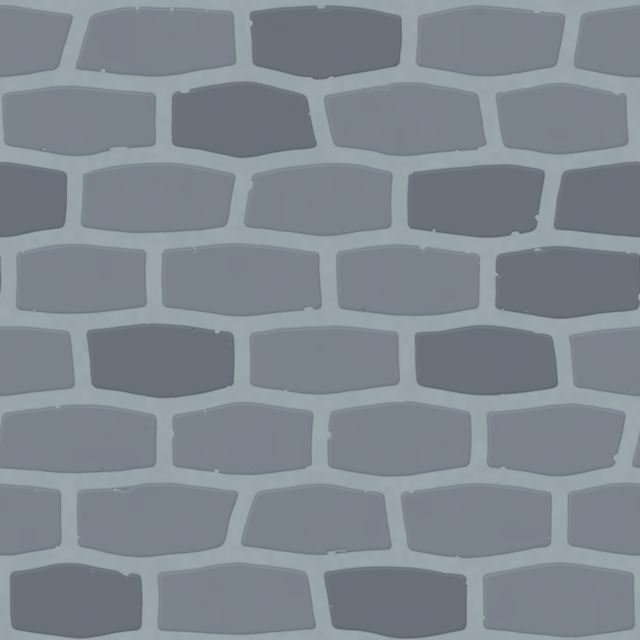
Reproduce this texture procedurally as a Shadertoy shader.

```glsl
#define GRID ivec2(4, 8)
#define JOINT 0.0128
#define ROUNDING 0.009
#define ZIGZAG 0.07
#define SHIFT 0.15
#define LEAN 0.13
#define BEVEL 0.0060
#define WOBBLE 0.0045
#define DARK_COUNT 9
#define STONE vec3(0.48, 0.51, 0.55)
#define DARK_STONE vec3(0.415, 0.44, 0.48)
#define MORTAR vec3(0.60, 0.645, 0.672)

// Integer hash giving three values in 0..1
vec3 hash(ivec2 cell, int seed) {
    uvec3 v = uvec3(ivec3(cell, seed)) * 1664525u + 1013904223u;
    for (int i = 0; i < 2; i++) {
        v.x += v.y * v.z;
        v.y += v.z * v.x;
        v.z += v.x * v.y;
        v ^= v >> 16u;
    }
    return vec3(v & 0xffffu) / 65535.0;
}

ivec2 wrap(ivec2 cell, ivec2 period) {
    return (cell % period + period) % period;
}

// Tiling value noise
vec3 noise(vec2 p, int frequency, int seed) {
    p *= float(frequency);
    ivec2 cell = ivec2(floor(p)), period = ivec2(frequency);
    vec2 f = fract(p);
    f = f * f * (3.0 - 2.0 * f);
    vec3 top = mix(hash(wrap(cell, period), seed),
                   hash(wrap(cell + ivec2(1, 0), period), seed), f.x);
    vec3 bottom = mix(hash(wrap(cell + ivec2(0, 1), period), seed),
                      hash(wrap(cell + ivec2(1, 1), period), seed), f.x);
    return mix(top, bottom, f.y) - 0.5;
}

float smoothMax(float a, float b, float k) {
    float h = max(k - abs(a - b), 0.0) / k;
    return max(a, b) + 0.25 * h * h * k;
}

// Upper (end = 0) or lower (end = 1) tip of an upright joint
vec2 jointTip(ivec2 id, int end) {
    ivec2 cell = wrap(id, GRID);
    vec3 r = 2.0 * hash(cell, 11) - 1.0;
    float side = float(end) - 0.5;
    float x = float(id.x) + 0.5 * float(1 - (id.y & 1));
    x += 0.5 * SHIFT * r.x + side * LEAN * r.y * r.y * r.y;
    float y = float(id.y + end) - 2.0 * side * ZIGZAG;
    y += 0.07 * (hash(cell, 12 + end).x - 0.5);
    return vec2(x, y) / vec2(GRID);
}

// Signed distance to a six-sided stone between its joints
float stoneDistance(vec2 p, ivec2 id) {
    int apex = id.x + 1 - (id.y & 1);
    ivec2 next = id + ivec2(1, 0);
    vec2 corner[6] = vec2[6](
        jointTip(id, 0), jointTip(ivec2(apex, id.y - 1), 1), jointTip(next, 0),
        jointTip(next, 1), jointTip(ivec2(apex, id.y + 1), 0), jointTip(id, 1));
    float d = -1.0;
    for (int i = 0; i < 6; i++) {
        vec2 edge = corner[(i + 1) % 6] - corner[i];
        vec2 outward = normalize(vec2(edge.y, -edge.x));
        d = smoothMax(d, dot(p - corner[i], outward) + JOINT, ROUNDING);
    }
    return d;
}

// Shuffled ranks spread a fixed number of dark stones
bool isDark(ivec2 id) {
    ivec2 cell = wrap(id, GRID);
    int n = cell.y * GRID.x + cell.x;
    return (n * (6 * n + 5) + 22) % (GRID.x * GRID.y) < DARK_COUNT;
}

void mainImage(out vec4 fragColor, in vec2 fragCoord) {
    vec2 uv = fragCoord / iResolution.xy;
    vec2 p = vec2(uv.x, 1.0 - uv.y);
    float pixel = 1.0 / iResolution.y;

    // Uneven hand-cut outlines
    vec2 q = p + WOBBLE * noise(p, 16, 21).xy + 0.0012 * noise(p, 48, 22).xy;

    // Nearest stone
    float d = 1.0;
    ivec2 stone = ivec2(0);
    int row = int(floor(q.y * float(GRID.y)));
    for (int j = row - 1; j <= row + 1; j++) {
        float offset = 0.5 * float(1 - (j & 1));
        int column = int(floor(q.x * float(GRID.x) - offset));
        for (int i = column - 1; i <= column + 1; i++) {
            float candidate = stoneDistance(q, ivec2(i, j));
            if (candidate < d) {
                d = candidate;
                stone = ivec2(i, j);
            }
        }
    }

    // Rare nicks along the edges
    d += 0.005 * smoothstep(0.36, 0.46, noise(p, 56, 23).x);

    // Bevel lit from the upper left, with a thin dark contour
    vec2 slope = normalize(vec2(dFdx(d), dFdy(d)) + 1e-7);
    float light = dot(slope, normalize(vec2(-0.5, 1.0)));
    float rim = smoothstep(-BEVEL, -0.6 * BEVEL, d);
    float contour = smoothstep(-0.003, -0.0005, d);
    vec3 face = isDark(stone) ? DARK_STONE : STONE;
    face += rim * (0.012 + 0.025 * light) - contour * (0.045 - 0.015 * light);
    face += 0.006 * noise(p, 24, 24).x;

    // Softly mottled mortar, shaded beside the stones
    vec3 mortar = MORTAR + 0.018 * noise(p, 90, 25).x + 0.014 * noise(p, 20, 26).x;
    mortar -= 0.03 * (1.0 - smoothstep(0.0, 0.003, d));

    fragColor = vec4(mix(face, mortar, smoothstep(-pixel, pixel, d)), 1.0);
}
```
